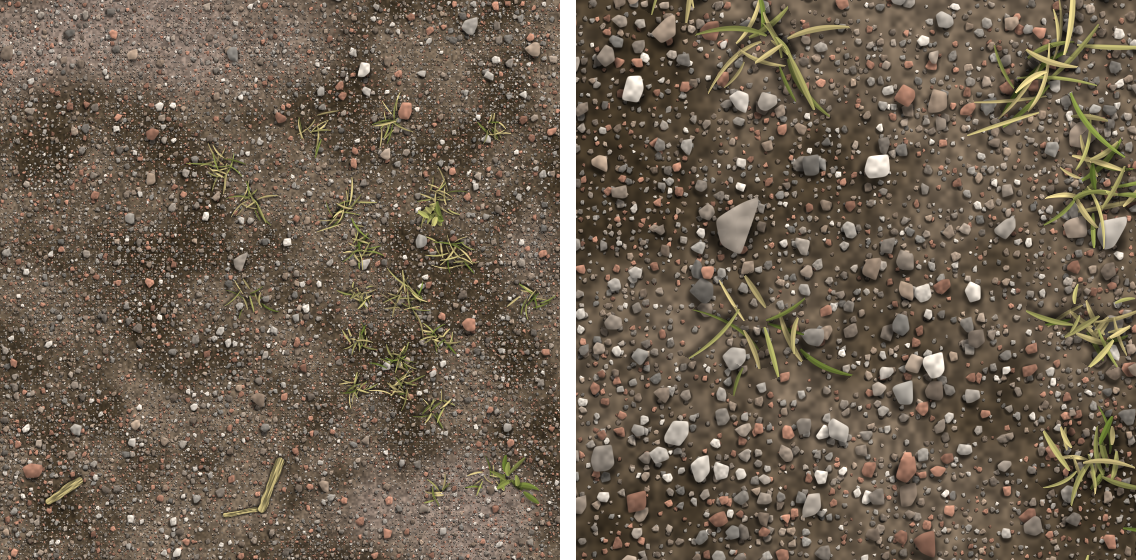
Left, the full canvas; right, a detail of the centre.
Write a Shadertoy shader that draws this texture.

```glsl
// Trodden gravel ground: dark soil with dusty patches, faceted pebbles in
// several sizes, grass tufts and dry sticks. Soil is layered value noise,
// stones are jittered polygons and blades are tapered parabolas.
#define SOIL_DARK vec3(0.23, 0.19, 0.135)
#define SOIL_MID vec3(0.47, 0.41, 0.345)
#define DUST vec3(0.59, 0.52, 0.48)
#define STONE_GREY vec3(0.61, 0.59, 0.56)
#define STONE_TAN vec3(0.66, 0.57, 0.49)
#define STONE_PINK vec3(0.73, 0.53, 0.44)
#define STONE_PALE vec3(0.88, 0.84, 0.79)
#define GRASS vec3(0.36, 0.43, 0.17)
#define STRAW vec3(0.70, 0.64, 0.44)
#define GRIT 0.72
#define LIGHT vec2(0.35, 0.94)
#define TAU 6.28318

float hash(vec2 p) {
  vec3 q = fract(p.xyx * 0.1031);
  q += dot(q, q.yzx + 33.33);
  return fract((q.x + q.y) * q.z);
}

vec2 hash2(vec2 p) { return vec2(hash(p), hash(p + 71.7)); }

float noise(vec2 p) {
  vec2 i = floor(p), f = fract(p);
  f = f * f * (3.0 - 2.0 * f);
  return mix(mix(hash(i), hash(i + vec2(1, 0)), f.x),
             mix(hash(i + vec2(0, 1)), hash(i + 1.0), f.x), f.y);
}

float fbm(vec2 p) {
  float sum = 0.0, amp = 0.5;
  for (int i = 0; i < 5; i++) {
    sum += amp * noise(p);
    p = mat2(1.6, 1.2, -1.2, 1.6) * p + 17.3;
    amp *= 0.5;
  }
  return sum;
}

float blob(vec2 p, vec2 centre, vec2 radius) {
  vec2 d = (p - centre) / radius;
  return exp(-dot(d, d));
}

// Share of pale, trampled dust
float dustiness(vec2 p) {
  float area = blob(p, vec2(0.2, 0.94), vec2(0.45, 0.14))
             + blob(p, vec2(0.78, 0.08), vec2(0.24, 0.15))
             + 0.7 * blob(p, vec2(0.95, 0.56), vec2(0.09, 0.14));
  return smoothstep(0.35, 1.1, area + 0.9 * (fbm(p * 7.0) - 0.4));
}

// Share of ground where grass grows
float meadow(vec2 p) {
  return blob(p, vec2(0.72, 0.51), vec2(0.2, 0.25))
       + 0.8 * blob(p, vec2(0.33, 0.68), vec2(0.13, 0.14));
}

// One layer of angular stones, one per occupied grid cell
void pebbles(inout vec3 col, vec2 p, float cells, float density, float pale, float px) {
  vec2 g = p * cells, id = floor(g);
  for (int n = 0; n < 9; n++) {
    vec2 c = id + vec2(n % 3, n / 3) - 1.0, k = c + cells * 3.0 + 40.0;
    if (hash(k) > density * (0.35 + 1.3 * noise(c / cells * 9.0 + cells))) continue;
    vec2 d = g - c - 0.25 - 0.5 * hash2(k + 3.1);
    float size = mix(0.19, 0.42, pow(hash(k + 9.2), 1.5));
    float shade = length(d + LIGHT * size * 0.35) / size;
    col *= 1.0 - 0.5 * smoothstep(1.35, 0.75, shade);
    if (dot(d, d) > 0.5) continue;

    // Soft maximum of six half planes, with blended facet normal
    float total = 0.0;
    vec2 normal = vec2(0);
    for (int s = 0; s < 6; s++) {
      vec2 h = hash2(k + float(s) * 13.7);
      float a = (float(s) + 0.8 * h.x) * TAU / 6.0;
      vec2 dir = vec2(cos(a), sin(a));
      float w = exp(12.0 * (dot(d, dir) / size - 0.62 - 0.5 * h.y));
      total += w;
      normal += w * dir;
    }
    float dist = log(total) / 12.0;
    float lit = dot(normal / total, LIGHT) * smoothstep(-0.7, 0.0, dist);

    float kind = hash(k + 5.5);
    vec3 rock = mix(STONE_GREY, STONE_TAN, hash(k + 21.3));
    rock = kind > 0.8 ? STONE_PINK : kind < pale ? STONE_PALE : rock;
    rock *= 0.68 + 0.45 * hash(k + 31.9);
    rock *= 0.86 + 0.28 * noise(g * 7.0) + 0.28 * lit;
    float edge = px * cells / size;
    col = mix(col, rock, 0.94 * smoothstep(edge, -edge, dist));
  }
}

// Bent blades scattered around a root point
void tuft(inout vec3 col, vec2 d, float seed, int count, float reach, float width, float dry, float px) {
  if (length(d) > reach * 1.7) return;
  for (int n = 0; n < count; n++) {
    vec2 k = vec2(float(n) * 3.7, seed);
    float a = TAU * hash(k), len = reach * (0.35 + 0.65 * hash(k + 4.4));
    vec2 q = d - (hash2(k + 8.1) - 0.5) * reach * 0.9;
    q = mat2(cos(a), -sin(a), sin(a), cos(a)) * q;
    float t = q.x / len;
    if (t < 0.0 || t > 1.0) continue;
    float off = q.y - (hash(k + 2.6) - 0.5) * len * t * t;
    float w = width * (0.35 + 2.2 * t * (1.0 - t)) * (0.7 + 0.6 * hash(k + 6.3));
    col *= 1.0 - 0.3 * smoothstep(w + 0.004, w, abs(off + 0.002));
    vec3 blade = mix(GRASS, STRAW, min(dry * 2.0 * hash(k + 1.9), 1.0));
    blade *= 0.75 + 0.5 * hash(k + 7.7) + 0.2 * smoothstep(-px, px, off);
    col = mix(col, blade, smoothstep(px, -px, abs(off) - w));
  }
}

// Dry stick with long fibres and a shadow
void stick(inout vec3 col, vec2 p, vec2 a, vec2 b, float width, float px) {
  vec2 axis = b - a, d = p - a;
  float t = clamp(dot(d, axis) / dot(axis, axis), 0.0, 1.0);
  float side = dot(d, vec2(-axis.y, axis.x)) / length(axis);
  float dist = length(d - axis * t) - width * (0.75 + 0.5 * noise(p * 90.0));
  col *= 1.0 - 0.5 * smoothstep(0.006, 0.0, dist);
  float fibre = noise(vec2(t * 6.0, side / width * 3.5 + 30.0));
  col = mix(col, STRAW * (0.55 + 0.75 * fibre), smoothstep(px, -px, dist));
}

void mainImage(out vec4 fragColor, in vec2 fragCoord) {
  vec2 p = fragCoord / iResolution.y;
  float px = 0.75 / iResolution.y, dust = dustiness(p);

  // Soil, dust and mossy shade
  vec3 col = mix(SOIL_DARK, SOIL_MID, smoothstep(0.2, 0.72, fbm(p * 11.0 + 5.0)));
  col = mix(col, DUST, 0.8 * dust);
  col = mix(col, SOIL_DARK * 1.15, 0.3 * min(meadow(p), 1.0));
  float grain = mix(noise(p * 130.0 + 9.0), noise(p * 270.0), 0.6);
  col *= 1.0 + GRIT * (grain - 0.48);

  // Stones from grit to the few large pale ones
  pebbles(col, p, 230.0, 0.42, 0.15, px);
  pebbles(col, p, 135.0, 0.42, 0.15, px);
  pebbles(col, p, 82.0, 0.40, 0.12, px);
  pebbles(col, p, 50.0, 0.24 - 0.1 * dust, 0.15, px);
  pebbles(col, p, 27.0, 0.07, 0.4, px);

  stick(col, p, vec2(0.088, 0.105), vec2(0.142, 0.142), 0.007, px);
  stick(col, p, vec2(0.402, 0.08), vec2(0.468, 0.092), 0.004, px);
  stick(col, p, vec2(0.468, 0.092), vec2(0.5, 0.175), 0.007, px);

  // Grass tufts, gathered in the meadow, and two leafy weeds
  for (int n = 0; n < 9; n++) {
    vec2 c = floor(p * 12.0) + vec2(n % 3, n / 3) - 1.0;
    vec2 root = (c + 0.25 + 0.5 * hash2(c + 50.0)) / 12.0;
    float lush = meadow(root);
    if (hash(c + 80.0) > lush * 0.85) continue;
    float reach = 0.03 + 0.025 * hash(c + 60.0);
    tuft(col, p - root, c.x * 7.0 + c.y * 31.0, 10 + int(14.0 * lush), reach, 0.0016, 0.75, px);
  }
  tuft(col, p - vec2(0.915, 0.14), 5.0, 12, 0.045, 0.0045, 0.2, px);
  tuft(col, p - vec2(0.775, 0.62), 9.0, 14, 0.028, 0.005, 0.45, px);

  fragColor = vec4(clamp(col, 0.0, 1.0), 1.0);
}
```
